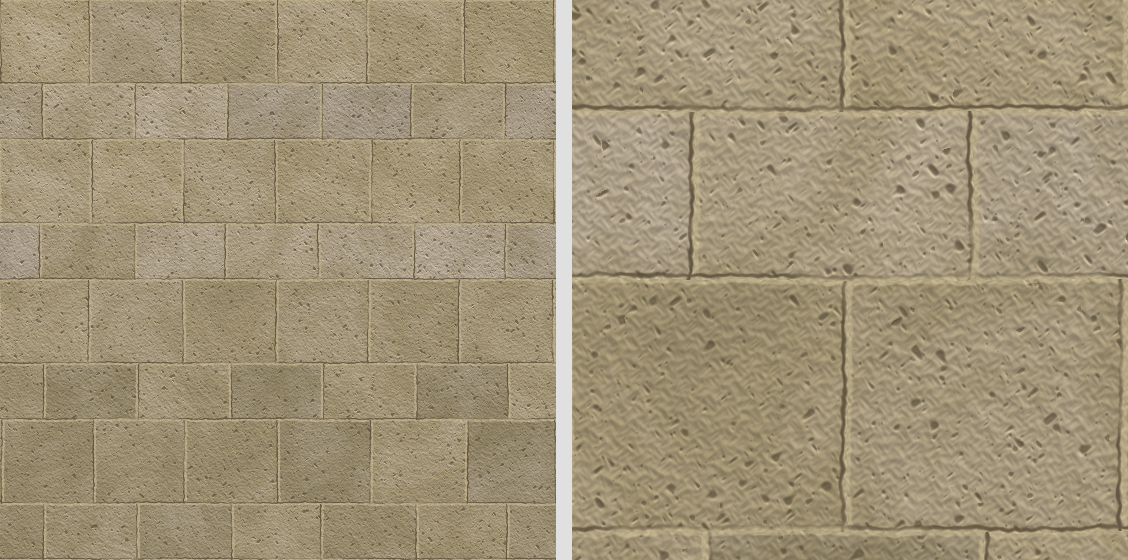
Left, the full canvas; right, a detail of the centre.
Reproduce this texture procedurally as a Shadertoy shader.

```glsl
// Sandstone block wall: alternating tall and short courses, pale joints, pitted faces
#define COLUMNS 6.0
#define COURSE_PAIRS 4.0
#define TALL_SHARE 0.6
#define JOINT_HALF 0.0024
#define WOBBLE 0.0006
#define PIT_SCALE 88.0
#define GRAIN_SCALE 215.0
#define RELIEF 0.31
#define PATCHINESS 0.021

const vec3 TAN    = vec3(0.618, 0.565, 0.438);
const vec3 GREY   = vec3(0.645, 0.598, 0.525);
const vec3 MORTAR = vec3(0.730, 0.675, 0.535);
const vec3 SHADOW = vec3(0.340, 0.295, 0.220);

vec2 hash2(vec2 p) {
    vec3 q = fract(p.xyx * vec3(0.1031, 0.1030, 0.0973));
    q += dot(q, q.yzx + 33.33);
    return fract((q.xx + q.yz) * q.zy);
}

// Cellular noise: distance to the nearest point, and a random value of that point
vec2 cellular(vec2 p) {
    vec2 base = floor(p), best = vec2(9.0, 0.0);
    for (int j = -1; j <= 1; j++)
    for (int i = -1; i <= 1; i++) {
        vec2 cell = base + vec2(i, j);
        float d = length(cell + hash2(cell + 50.0) - p);
        if (d < best.x) best = vec2(d, hash2(cell + 191.0).x);
    }
    return best;
}

float layeredSines(vec2 p) {
    return sin(p.x * 23.0 + p.y * 11.0) + 0.6 * sin(p.x * 67.0 - p.y * 31.0)
         + 0.4 * sin(p.x * 171.0 + p.y * 83.0) + 0.25 * sin(p.x * 390.0 - p.y * 140.0);
}

// Scattered holes; only the given share of cells holds one, most of them tiny
float pits(vec2 p, float share) {
    vec2 c = cellular(p);
    float size = max(c.y - 1.0 + share, 0.0) / share;
    float radius = 0.12 + 0.22 * size * size;
    return step(0.001, size) * clamp((radius - c.x) / 0.16, 0.0, 1.0);
}

// Returns surface height and pit depth
vec2 stoneSurface(vec2 p, vec2 rnd) {
    vec2 q = p + rnd * 7.0;
    vec2 warped = q + 0.0013 * vec2(sin(q.y * 510.0 + q.x * 130.0), sin(q.x * 470.0 - q.y * 90.0));
    float pit = max(pits(warped * PIT_SCALE, 0.42),
                    0.75 * pits(warped * PIT_SCALE * 1.8, 0.30));
    float grain = 0.8 * cellular(warped * GRAIN_SCALE).x
                + 0.5 * cellular(warped * GRAIN_SCALE * 0.45).x;
    // Tool scratches, mostly falling to the right
    float angle = mix(0.3, 0.9, rnd.x) * (rnd.y > 0.2 ? 1.0 : -1.0);
    float ca = cos(angle), sa = sin(angle);
    vec2 along = mat2(ca, sa, -sa, ca) * q;
    along.y += 0.004 * sin(along.x * 35.0);
    float scratch = cellular(along * vec2(28.0, 135.0)).x * rnd.y;
    return vec2(grain + 0.6 * scratch - 0.6 * pit, pit);
}

float band(float d, float halfWidth, float soft) {
    return 1.0 - smoothstep(halfWidth - soft, halfWidth + soft, abs(d));
}

void mainImage(out vec4 fragColor, in vec2 fragCoord) {
    vec2 uv = fragCoord / iResolution.xy;
    float aspect = iResolution.x / iResolution.y;
    vec2 p = uv * vec2(aspect, 1.0);
    float soft = max(0.0008, 0.5 / iResolution.y);

    // Courses, counted from the top
    float y = (1.0 - uv.y + WOBBLE * layeredSines(p)) * COURSE_PAIRS;
    float f = fract(y);
    float isShort = step(TALL_SHARE, f);
    float course = 2.0 * floor(y) + isShort;
    float height = mix(TALL_SHARE, 1.0 - TALL_SHARE, isShort);
    float local = f - isShort * TALL_SHARE;
    float dy = (local < 0.5 * height ? local : local - height) / COURSE_PAIRS;

    // Nearest vertical joint, slightly out of line
    float offset = mix(-0.02, 0.455, isShort) + 0.04 * step(4.5, course);
    float x = uv.x * COLUMNS - offset;
    float joint = floor(x + 0.5);
    vec2 jointRnd = hash2(vec2(joint, course) + 17.0);
    float dx = (x - joint - 0.04 * (jointRnd.x - 0.5)) * aspect / COLUMNS;
    dx += WOBBLE * layeredSines(p.yx + jointRnd);
    vec2 stone = vec2(joint - step(dx, 0.0), course);
    vec2 rnd = hash2(stone + 71.0), tone = hash2(stone + 133.0);

    // Stone face lit from above
    vec2 here = stoneSurface(p, rnd);
    vec2 toLight = stoneSurface(p + vec2(0.0004, 0.0018), rnd);
    float upper = 1.0 - step(4.5, course);
    vec2 patchPos = p * 0.6 + rnd * 5.0 + 0.1 * sin(p.yx * 19.0);
    float mottle = 0.75 * (layeredSines(patchPos) + layeredSines(vec2(patchPos.y, -patchPos.x)));
    float greyness = tone.x * 0.4 + isShort * upper * (0.2 + 0.5 * tone.x);
    vec3 color = mix(TAN, GREY, clamp(greyness + 0.16 * mottle, 0.0, 1.0));
    color *= 0.965 + 0.08 * (tone.y - 0.5) + 0.06 * upper + PATCHINESS * mottle;
    float light = RELIEF * (here.x - toLight.x);
    color *= 1.0 + light;
    color = mix(color, SHADOW, 0.6 * here.y);

    // Joints: rough pale mortar beside a broken shadow line
    float rough = 0.0020 * (cellular(p * 130.0).x - 0.4);
    float width = JOINT_HALF + rough;
    float mortar = max(band(dx, width, soft), band(dy, width, soft));
    color = mix(color, MORTAR * (1.0 + 0.6 * light), 0.85 * mortar);
    float side = jointRnd.y < 0.65 ? 1.0 : -1.0;
    float wear = 0.5 + 0.3 * layeredSines(p.yx * 0.8 + p * 0.5);
    float lineX = band(dx + side * width, 0.0011, soft);
    float lineY = band(dy + width, 0.0011, soft);
    float shadow = max(lineX * clamp(wear + 0.25, 0.3, 0.85),
                       lineY * clamp(wear + 0.15, 0.25, 0.8));
    color = mix(color, SHADOW, shadow);

    fragColor = vec4(clamp(color, 0.0, 1.0), 1.0);
}
```
